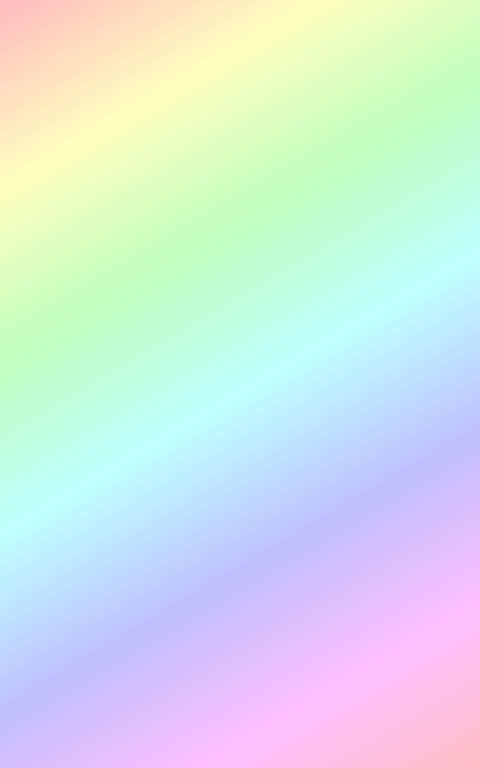
Give the GLSL for this background, as a WebGL 1 fragment shader.

```glsl
precision highp float;
// Pastel rainbow sweeping diagonally from the top left to the bottom right.

uniform vec2 u_resolution;

// Piecewise-linear hue wheel: red, yellow, green, cyan, blue, magenta
vec3 hueToRgb(float hue) {
    vec3 wheel = abs(fract(hue + vec3(0.0, 2.0, 1.0) / 3.0) * 6.0 - 3.0);
    return clamp(wheel - 1.0, 0.0, 1.0);
}

void main() {
    // Position in canvas heights, so the bands keep their slant
    vec2 p = gl_FragCoord.xy / u_resolution.y;

    // Distance travelled down and to the right, scaled to one turn of hue
    float travel = 1.0 - p.y + 0.59 * p.x;
    float hue = travel * 0.731 - 0.0133;

    // Lift the pure hue towards white
    vec3 pastel = mix(vec3(1.0), hueToRgb(hue), 0.25);
    gl_FragColor = vec4(pastel, 1.0);
}
```
